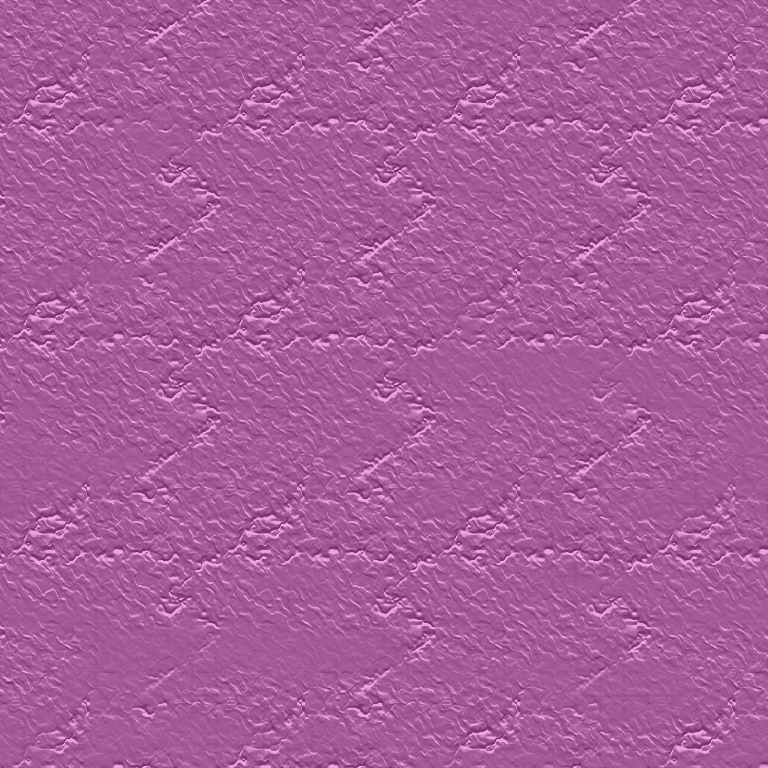
A three.js fragment shader for this texture:

```glsl
// Embossed mauve plaster: one cracked, wrinkled tile repeats about 3.6 times each way.
// A periodic height field (short slanted grain, lumps, veins, ragged grooves) is lit
// from above; canvas-wide noise then flattens worn bands so that the repeats differ.

varying vec2 vUv;

const float TILE_SIZE = 0.2803;                // repeat period on the canvas
const vec2 TILE_ORIGIN = vec2(0.241, 0.5534);  // main crack junction
const vec3 BASE_COLOR = vec3(0.63, 0.36, 0.59);
const vec2 LIGHT_DIR = vec2(0.04, 1.0);
const float SLOPE_STEP = 0.0042;
const float GRAIN_HEIGHT = 0.021;
const float FINE_HEIGHT = 0.015;
const float LUMP_HEIGHT = 0.022;
const float VEIN_DEPTH = 0.016;
const float CRACK_DEPTH = 0.05;
const float CRACK_WIDTH = 0.013;
const float SHOULDER_DEPTH = 0.025;
const float WEAR_AMOUNT = 0.65;
const float SEAM_COUNT = 32.0;
const float SEAM_WIDTH = 0.08;
const float SEAM_SHADE = 0.03;

float hash(vec2 p) {
  return fract(sin(dot(p, vec2(127.1, 311.7))) * 43758.5);
}

// Hash on a sheared lattice that wraps once per tile
float wrapHash(vec2 cell, vec3 lattice) {
  float row = floor((cell.y + 0.5) / lattice.z);
  cell -= row * lattice.yz;
  cell.x = floor(mod(cell.x + 0.5, lattice.x));
  return hash(cell + lattice.xz);
}

// Tileable value noise; lattice = cells across, shear, cells down
float noise(vec2 q, vec3 lattice) {
  vec2 p = vec2(dot(q, lattice.xy), q.y * lattice.z);
  vec2 i = floor(p);
  vec2 f = p - i;
  f = f * f * (3.0 - 2.0 * f);
  vec2 e = vec2(1.0, 0.0);
  return mix(mix(wrapHash(i, lattice), wrapHash(i + e.xy, lattice), f.x),
             mix(wrapHash(i + e.yx, lattice), wrapHash(i + e.xx, lattice), f.x), f.y);
}

// Distance to a segment, wrapped to the nearest repeat
float segment(vec2 q, vec2 a, vec2 b) {
  vec2 p = q - 0.5 * (a + b);
  p -= floor(p + 0.5);
  vec2 d = 0.5 * (b - a);
  return length(p - d * clamp(dot(p, d) / dot(d, d), -1.0, 1.0));
}

float path(vec2 q, vec2 a, vec2 b, vec2 c, vec2 d) {
  return min(segment(q, a, b), min(segment(q, b, c), segment(q, c, d)));
}

float crackDistance(vec2 q) {
  // Long horizontal crack
  float d = path(q, vec2(0.0, -0.06), vec2(0.14, 0.0), vec2(0.48, 0.0), vec2(0.72, 0.02));
  d = min(d, path(q, vec2(0.72, 0.02), vec2(0.86, 0.07), vec2(0.89, -0.01), vec2(1.0, -0.06)));
  // Branches climbing to the right
  d = min(d, path(q, vec2(0.14, 0.0), vec2(0.27, 0.11), vec2(0.33, 0.19), vec2(0.5, 0.22)));
  d = min(d, path(q, vec2(0.27, 0.11), vec2(0.4, 0.11), vec2(0.5, 0.21), vec2(0.54, 0.33)));
  // Branch falling from the junction
  d = min(d, path(q, vec2(0.0, -0.06), vec2(-0.03, -0.17), vec2(0.01, -0.26), vec2(0.13, -0.31)));
  d = min(d, path(q, vec2(0.12, -0.39), vec2(0.03, -0.47), vec2(-0.06, -0.53), vec2(-0.2, -0.57)));
  // Short chips
  d = min(d, segment(q, vec2(-0.2, -0.71), vec2(-0.08, -0.7)));
  return min(d, segment(q, vec2(-0.11, -0.23), vec2(0.0, -0.2)));
}

float surfaceHeight(vec2 q) {
  vec2 bend = vec2(noise(q, vec3(19.0, 0.0, 18.0)), noise(q, vec3(18.0, 0.0, 20.0))) - 0.5;
  vec2 jag = vec2(noise(q, vec3(47.0, 0.0, 45.0)), noise(q, vec3(44.0, 0.0, 48.0))) - 0.5;

  // Short slanted chips with crisp rims and flat tops
  vec2 g = q + 0.022 * bend + 0.016 * jag;
  float grain = smoothstep(0.36, 0.74, noise(g, vec3(50.0, 34.0, 29.0)));
  float fine = noise(g, vec3(82.0, 24.0, 68.0));

  // Lumps and thin veins, strongest above the long crack
  float rough = 0.6 + 0.4 * sin(6.28318 * (q.y - 0.02));
  float lumps = smoothstep(0.25, 0.75, noise(g, vec3(28.0, 6.0, 33.0)));
  float contour = (noise(q + 0.05 * bend + 0.045 * jag, vec3(9.0, -4.0, 14.0)) - 0.5) / 0.055;
  float vein = exp(-contour * contour);

  // Ragged grooves broken into short runs, with a soft shoulder
  float d = crackDistance(q + 0.06 * bend + 0.052 * jag) / CRACK_WIDTH;
  float depth = mix(0.25, 1.3, smoothstep(0.2, 0.7, noise(q, vec3(23.0, 0.0, 20.0))));
  float groove = CRACK_DEPTH * exp(-d * d) + SHOULDER_DEPTH * exp(-0.15 * d * d);

  return GRAIN_HEIGHT * grain + FINE_HEIGHT * fine
       + rough * (LUMP_HEIGHT * lumps - VEIN_DEPTH * vein) - depth * groove;
}

void main() {
  vec2 q = (vUv - TILE_ORIGIN) / TILE_SIZE;
  vec2 offset = SLOPE_STEP * LIGHT_DIR;
  float slope = (surfaceHeight(q - offset) - surfaceHeight(q + offset)) / (2.0 * SLOPE_STEP);

  // Worn horizontal bands, more frequent low on the canvas
  float band = 0.7 * noise(vUv, vec3(5.0, 0.0, 25.0)) + 0.3 * noise(vUv, vec3(32.0, 0.0, 32.0));
  float wear = smoothstep(0.54, 0.8, band + 0.12 * (0.55 - vUv.y));
  slope *= 1.0 - WEAR_AMOUNT * wear;

  // Bright lit faces, softer shaded faces
  float shade = slope * (slope > 0.0 ? 0.072 + 0.008 * slope : 0.036);

  // Faint broken seams
  vec2 toSeam = 0.5 - abs(fract(vUv * SEAM_COUNT) - 0.5);
  vec2 seam = 1.0 - smoothstep(vec2(0.0), vec2(SEAM_WIDTH), toSeam);
  float broken = smoothstep(0.5, 0.8, noise(vUv, vec3(29.0, 0.0, 23.0)));
  shade -= SEAM_SHADE * broken * max(seam.x, seam.y);

  gl_FragColor = vec4(BASE_COLOR + clamp(shade, -0.15, 0.28), 1.0);
}
```
